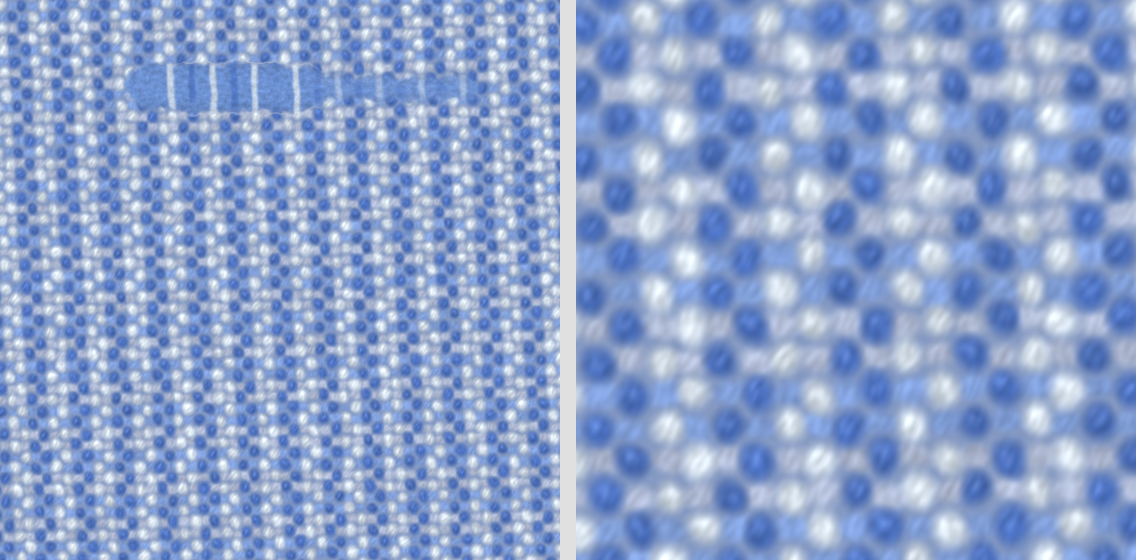
Left: the whole. Right: its middle third, enlarged.
This texture is drawn by a Shadertoy shader. Its source:

```glsl
// Blue and white plain-weave cloth, two-by-two thread stripes, with one thick slub in the weft.

float hash(vec2 p) {
    vec3 q = fract(p.xyx * vec3(0.1031, 0.1030, 0.0973));
    q += dot(q, q.yzx + 33.33);
    return fract((q.x + q.y) * q.z);
}

float corner(vec2 cell, vec2 offset) {
    float angle = 6.2832 * hash(cell + 71.0);
    return dot(vec2(cos(angle), sin(angle)), offset);
}

float gradientNoise(vec2 p) {
    vec2 i = floor(p), f = p - i;
    vec2 u = f * f * f * (f * (f * 6.0 - 15.0) + 10.0), e = vec2(1.0, 0.0);
    return mix(mix(corner(i, f), corner(i + e, f - e), u.x),
               mix(corner(i + e.yx, f - e.yx), corner(i + 1.0, f - 1.0), u.x), u.y);
}

vec3 warpColor(float index) {
    return mod(index, 4.0) < 1.5 ? vec3(0.26, 0.40, 0.70) : vec3(0.80, 0.84, 0.88);
}

vec3 weftColor(float index) {
    return mod(index + 1.0, 4.0) < 1.5 ? vec3(0.50, 0.62, 0.85) : vec3(0.68, 0.72, 0.82);
}

// t counts warp threads rightward and weft threads downward
vec3 weave(vec2 t) {
    vec2 base = floor(t + 0.5);
    vec3 color = vec3(0.52, 0.60, 0.76);
    float fibre = gradientNoise(vec2(t.x * 3.5 + t.y * 1.8, t.y * 2.0));

    // Flat weft floats first, then the raised warp beads
    for (int layer = 0; layer < 2; layer++)
    for (int y = -1; y <= 1; y++)
    for (int x = -1; x <= 1; x++) {
        vec2 cell = base + vec2(x, y);
        bool warpUp = mod(cell.x + cell.y, 2.0) < 0.5;
        if (warpUp != (layer == 1)) continue;

        float tint = hash(cell);
        vec2 jitter = 0.18 * (vec2(hash(cell + 17.3), hash(cell + 41.7)) - 0.5);
        vec2 size = (warpUp ? vec2(0.67, 0.69) : vec2(0.76, 0.50)) * (0.93 + 0.14 * tint);
        vec2 d = (t - cell - jitter) / size;
        float r = length(d);

        vec3 thread = warpUp ? warpColor(cell.x) : weftColor(cell.y);
        thread *= 1.0 + 0.10 * (tint - 0.5) + 0.14 * fibre;
        vec2 g = d + vec2(0.08, 0.16);
        thread += (warpUp ? 0.11 : 0.02) * exp(-6.0 * dot(g, g)) * (0.8 + 0.8 * fibre);
        color = mix(color, thread, smoothstep(1.12, 0.30, r));
    }
    return color;
}

// Swollen weft yarn: thick at the left, thin at the right, bound down by odd warps
vec3 addSlub(vec3 color, vec2 p, vec2 t) {
    float y = p.y - 0.846 + 0.008 * (p.x - 0.25);
    float thin = smoothstep(0.53, 0.60, p.x);
    float radius = mix(0.040, 0.021, thin);
    float beyond = max(max(0.268 - p.x, p.x - 0.838), 0.0);
    float edge = length(vec2(beyond, y)) - radius
               + 0.014 * gradientNoise(p * vec2(24.0, 16.0))
               + 0.005 * gradientNoise(p * 90.0);

    float fuzz = gradientNoise(p * vec2(90.0, 120.0)) + 0.5 * gradientNoise(p * 230.0);
    vec3 yarn = vec3(0.43, 0.57, 0.82) * (1.0 + 0.16 * fuzz - 0.08 * pow(abs(y) / radius, 3.0));

    // Long warp strands over the yarn
    float index = floor(t.x + 0.5);
    float across = abs(t.x - index);
    float white = step(1.5, mod(index, 4.0));
    float patchy = smoothstep(-0.25, 0.2, gradientNoise(vec2(index * 3.7, p.y * 22.0)));
    float strength = mix(0.65 * patchy, 0.85, white) * mix(1.0, 0.5, thin);
    strength *= mod(index, 2.0) * smoothstep(0.275, 0.30, p.x);
    vec3 strand = warpColor(index) * (1.04 + 0.12 * fuzz);
    yarn = mix(yarn, strand, strength * smoothstep(0.5, 0.1, across));

    color = mix(color, yarn, mix(1.0, 0.85, thin) * smoothstep(0.007, -0.006, edge));

    // Pale stray filaments bowed around the rim
    float rim = exp(-pow((edge - 0.005) / 0.002, 2.0));
    float reach = smoothstep(0.29, 0.34, p.x) * (1.0 - thin);
    return mix(color, vec3(0.74, 0.78, 0.87), 0.45 * rim * reach);
}

void mainImage(out vec4 fragColor, in vec2 fragCoord) {
    vec2 p = fragCoord / iResolution.y;
    vec2 a = p - vec2(0.414, 0.573);

    // Slightly skewed thread grid: about 54 warps by 49.6 wefts
    vec2 t = vec2((a.x + 0.054 * a.y) * 53.9, (0.016 * a.x - a.y) * 49.6);
    t += 0.12 * vec2(gradientNoise(p * vec2(11.0, 6.0)), gradientNoise(p * vec2(6.0, 11.0) + 9.0));
    t += 0.20 * vec2(gradientNoise(p * 38.0 + 5.0), gradientNoise(p * 34.0 + 27.0));

    vec3 color = addSlub(weave(t), p, t);
    color *= 1.0 + 0.03 * gradientNoise(p * 190.0);
    fragColor = vec4(clamp(color, 0.0, 1.0), 1.0);
}
```
